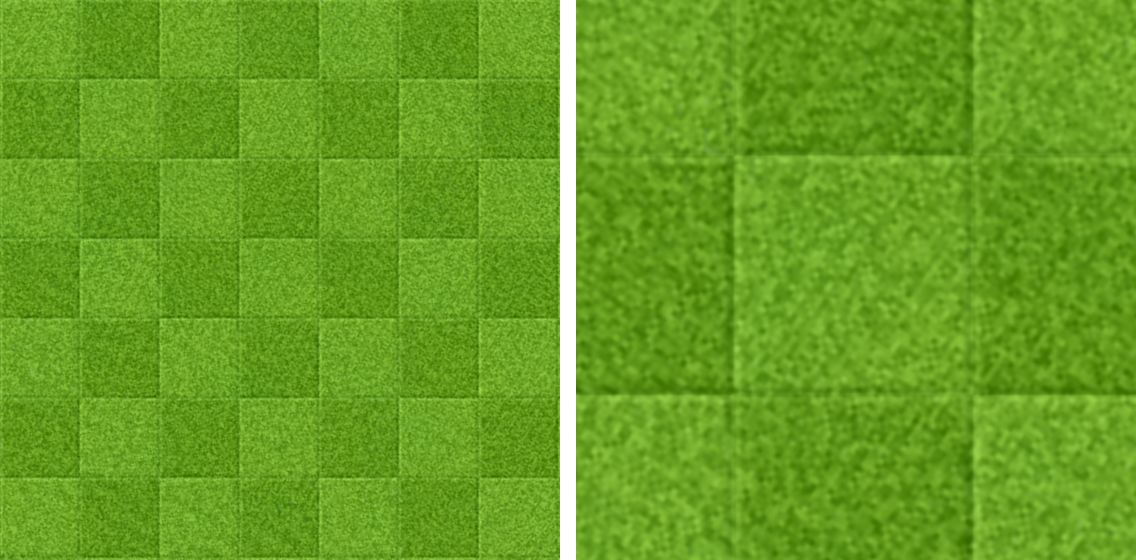
Left: the whole. Right: its middle third, enlarged.
Reproduce this texture procedurally as a WebGL 1 fragment shader.

```glsl
precision highp float;
// Mown turf in a seven by seven checkerboard of light and dark green squares.
// Fine layered value noise gives the grain, faint broad noise the worn patches,
// and each seam is a soft dark groove beside a thin highlight.

uniform vec2 u_resolution;

const float PI = 3.14159265;
const float TILES = 7.02;
const vec2 GRID_SHIFT = vec2(0.0, -0.03);
const vec3 LIGHT_GRASS = vec3(0.428, 0.651, 0.145);
const vec3 DARK_GRASS = vec3(0.369, 0.590, 0.095);
const vec3 GRAIN_TINT = vec3(0.235, 0.235, 0.190);
const vec3 WARM_TINT = vec3(0.030, 0.008, -0.010);
const vec3 COOL_TINT = vec3(-0.01, -0.01, 0.05);
const vec3 RIDGE_TINT = vec3(0.076, 0.072, 0.066);
const vec3 GROOVE_TINT = vec3(0.070, 0.078, 0.038);

float hash(vec2 p) {
    return fract(sin(dot(p, vec2(127.1, 311.7))) * 43758.5453);
}

// Smoothly interpolated lattice noise, from 0 to 1
float noise(vec2 p) {
    vec2 cell = floor(p);
    vec2 f = fract(p);
    f = f * f * (3.0 - 2.0 * f);
    float low = mix(hash(cell), hash(cell + vec2(1.0, 0.0)), f.x);
    float high = mix(hash(cell + vec2(0.0, 1.0)), hash(cell + 1.0), f.x);
    return mix(low, high, f.y);
}

vec2 rotate(vec2 p, float angle) {
    float c = cos(angle);
    float s = sin(angle);
    return vec2(c * p.x - s * p.y, s * p.x + c * p.y);
}

// Short tufts in two directions, centred on 0
float grain(vec2 uv) {
    float fine = noise(rotate(uv, 0.6) * 285.0);
    float crossed = noise(rotate(uv, -0.4) * 235.0 + 37.0);
    return 0.72 * fine + 0.48 * crossed - 0.6;
}

// Broad uneven patches, centred on 0
float patches(vec2 uv, float scale) {
    return 0.6 * noise(uv * scale) + 0.4 * noise(uv * scale * 2.7 + 11.0) - 0.5;
}

// 1 on light squares, 0 on dark ones, with edges one pixel wide
float checker(vec2 p, float pixel) {
    vec2 wave = clamp(sin(PI * p) / (PI * pixel), -1.0, 1.0);
    return 0.5 + 0.5 * wave.x * wave.y;
}

float bump(float d, float center, float width) {
    float t = (d - center) / width;
    return exp(-t * t);
}

// Relief across one seam: x is the highlight, y is the groove
vec2 seam(float d) {
    float ridge = bump(d, 0.018, 0.018);
    float groove = 0.75 * bump(d, -0.018, 0.018);
    float shade = 0.3 * exp(-abs(d) / 0.05) * smoothstep(0.01, -0.01, d);
    return vec2(ridge, groove + shade);
}

void main() {
    vec2 uv = gl_FragCoord.xy / u_resolution;
    vec2 p = uv * TILES + GRID_SHIFT;
    float pixel = TILES / min(u_resolution.x, u_resolution.y);

    // Square colour, varied slightly from one square to the next
    float light = checker(p, pixel);
    vec3 color = mix(DARK_GRASS, LIGHT_GRASS, light);
    color += 0.008 * (hash(floor(p) + 5.0) - 0.5);

    // Blades and worn patches
    color += GRAIN_TINT * grain(uv);
    color += 0.010 * patches(uv + 3.0, 22.0);
    color += WARM_TINT * patches(uv + 7.0, 13.0);
    float coolSpot = smoothstep(0.6, 0.95, noise(uv * 180.0 + 71.0));
    float coolArea = smoothstep(-0.1, 0.25, patches(uv + 19.0, 9.0));
    color += COOL_TINT * coolSpot * (0.3 + 0.7 * coolArea);

    // Highlights run along the left and top of each square
    vec2 toSeam = p - floor(p + 0.5);
    vec2 relief = max(seam(toSeam.x), seam(-toSeam.y));
    relief *= 0.8 + 0.4 * noise(uv * 90.0 + 23.0);
    color += RIDGE_TINT * relief.x - GROOVE_TINT * relief.y;

    gl_FragColor = vec4(clamp(color, 0.0, 1.0), 1.0);
}
```
